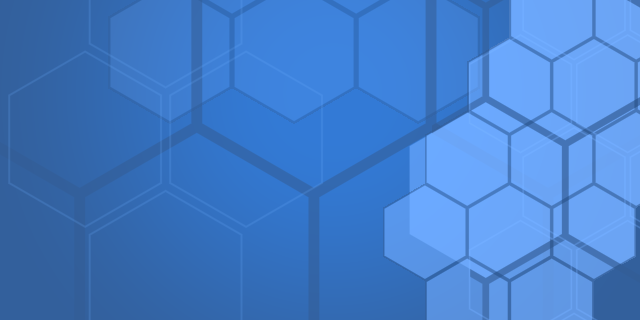
Give the GLSL for this background, as a Shadertoy shader.

```glsl
// Overlapping translucent honeycombs on a soft blue radial gradient.
// Each layer is one hexagonal lattice (origin, pitch) drawn as fills, seams or
// outlines; lengths are in canvas heights, and cells are chosen by their centres.

const vec3 GLOW_COLOR  = vec3(0.20, 0.48, 0.84);
const vec3 EDGE_COLOR  = vec3(0.20, 0.375, 0.61);
const vec3 SEAM_COLOR  = vec3(0.20, 0.36, 0.58);
const vec3 PANE_COLOR  = vec3(0.50, 0.74, 1.08);
const vec3 LINE_COLOR  = vec3(0.42, 0.68, 1.00);
const vec2 GLOW_CENTER = vec2(1.04, 0.71);

// Lattices: origin x, origin y, pitch
const vec3 LARGE  = vec3(0.615, 0.182, 0.732);
const vec3 UPPER  = vec3(0.919, 0.836, 0.388);
const vec3 MEDIUM = vec3(1.518, 0.406, 0.497);
const vec3 SMALL  = vec3(1.724, 0.503, 0.264);
const vec3 WIRE_LEFT  = vec3(0.266, 0.565, 0.503);
const vec3 WIRE_RIGHT = vec3(1.794, 0.417, 0.335);
const vec2 WIRE_LEFT_CENTER = vec2(0.518, 0.565);

// Half widths of the seams between cells
const float LARGE_SEAM  = 0.017;
const float UPPER_SEAM  = 0.008;
const float MEDIUM_SEAM = 0.0105;
const float SMALL_SEAM  = 0.0052;

const float PANE_ALPHA = 0.48;
const float UPPER_ALPHA = 0.14;
const float WIRE_ALPHA = 0.28;

// Pointy-top cell at p: centre in xy, distance to the nearest border in z
vec3 hexCell(vec2 p, vec3 lattice) {
    const vec2 period = vec2(1.0, 1.7320508);
    vec2 q = (p - lattice.xy) / lattice.z;
    vec2 a = mod(q + 0.5 * period, period) - 0.5 * period;
    vec2 b = mod(q, period) - 0.5 * period;
    vec2 local = dot(a, a) < dot(b, b) ? a : b;
    vec2 m = abs(local);
    float border = 0.5 - max(m.x, dot(m, vec2(0.5, 0.8660254)));
    return vec3(p - local * lattice.z, border * lattice.z);
}

// Antialiased coverage of the cell beyond an inset from its border
float inside(float border, float inset, float pixel) {
    return smoothstep(-pixel, pixel, border - inset);
}

// Thin contour at an inset from the cell border
float contour(float border, float inset, float halfWidth, float pixel) {
    return 1.0 - smoothstep(-pixel, pixel, abs(border - inset) - halfWidth);
}

void mainImage(out vec4 fragColor, in vec2 fragCoord) {
    float pixel = 0.75 / iResolution.y;
    vec2 p = fragCoord / iResolution.y;

    // Background glow
    float falloff = smoothstep(0.1, 1.15, length(p - GLOW_CENTER));
    vec3 color = mix(GLOW_COLOR, EDGE_COLOR, falloff);

    // Faint panes along the top
    vec3 upper = hexCell(p, UPPER);
    float upperOn = step(0.39, upper.x) * step(upper.x, 1.45) * step(0.7, upper.y);
    float upperFill = inside(upper.z, UPPER_SEAM, pixel);
    color = mix(color, PANE_COLOR, UPPER_ALPHA * upperOn * upperFill);
    color = mix(color, SEAM_COLOR, 0.3 * upperOn * (1.0 - upperFill));

    // Broad dark honeycomb
    vec3 large = hexCell(p, LARGE);
    color = mix(color, SEAM_COLOR, 0.55 * (1.0 - inside(large.z, LARGE_SEAM, pixel)));

    // Thin outlines on the left
    vec3 left = hexCell(p, WIRE_LEFT);
    float leftOn = step(distance(left.xy, WIRE_LEFT_CENTER), 0.55);
    color = mix(color, LINE_COLOR, 0.7 * WIRE_ALPHA * leftOn * contour(left.z, 0.0143, 0.003, pixel));

    // Small bright panes: a wedge opening to the right
    vec3 small = hexCell(p, SMALL);
    float wedge = 1.31 + 0.577 * abs(small.y - 0.275);
    float smallOn = step(wedge, small.x) * step(small.x - small.y, 1.8125);
    float smallFill = smallOn * inside(small.z, SMALL_SEAM, pixel);
    color = mix(color, PANE_COLOR, PANE_ALPHA * smallFill);

    // Medium panes brighten the small ones; the foremost pane stands alone too
    vec3 medium = hexCell(p, MEDIUM);
    float foremost = step(distance(medium.xy, MEDIUM.xy), 0.1);
    float mediumOn = step(1.45, medium.x) * max(foremost, smallOn);
    float mediumFill = inside(medium.z, MEDIUM_SEAM, pixel);
    float lowerFade = mix(0.45, 1.0, step(0.2, medium.y));
    color = mix(color, PANE_COLOR, PANE_ALPHA * mediumOn * lowerFade * mediumFill);

    // Dark seams of both pane layers
    float mediumReach = step(mix(1.47, 1.35, step(0.55, p.y)), p.x);
    color = mix(color, SEAM_COLOR, 0.55 * mediumReach * (1.0 - mediumFill));
    color = mix(color, SEAM_COLOR, 0.45 * (smallOn - smallFill));

    // Thin outlines on the right
    vec3 right = hexCell(p, WIRE_RIGHT);
    float rightOn = step(1.6, right.x);
    color = mix(color, PANE_COLOR, WIRE_ALPHA * rightOn * contour(right.z, 0.0085, 0.0024, pixel));

    fragColor = vec4(min(color, 1.0), 1.0);
}
```
